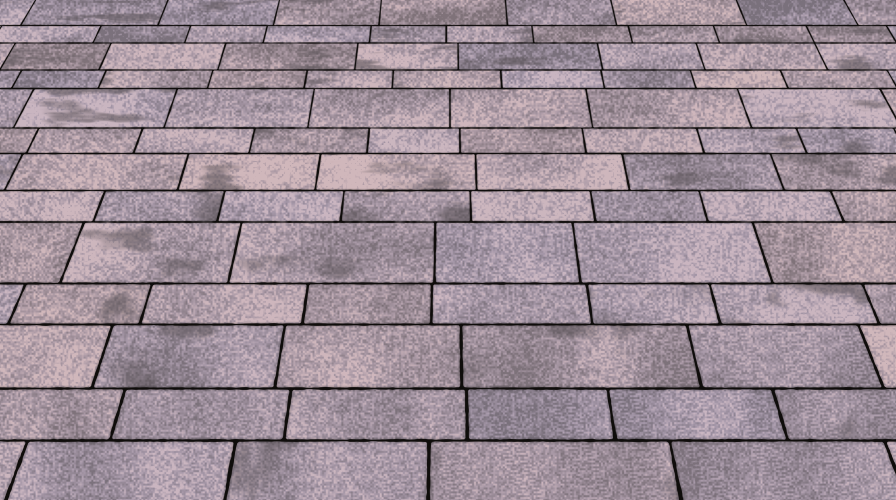
Give the GLSL for this texture, as a Shadertoy shader.

```glsl
const vec3 STONE_DARK  = vec3(0.57, 0.52, 0.56);
const vec3 STONE_MID   = vec3(0.66, 0.60, 0.65);
const vec3 STONE_LIGHT = vec3(0.77, 0.69, 0.72);
const vec3 SOOT        = vec3(0.36, 0.33, 0.35);
const vec3 JOINT       = vec3(0.06, 0.05, 0.045);

const float HORIZON      = 1.4;     // vanishing point height above the top edge
const float JOINT_HALF   = 0.0027;  // half joint width at the bottom edge
const float JOINT_WOBBLE = 0.0032;
const float CORNER       = 0.005;
const float LENGTH_VARY  = 0.24;    // share of the pitch by which joints stray
const float STONE_VARY   = 1.5;
const float BLOTCH_VARY  = 3.6;
const float GRAIN_VARY   = 2.7;
const float GRAIN_FREQ   = 260.0;

// Courses from the top down: edges, mean stone length and first joint
const int COURSES = 13;
const float EDGE[14] = float[](-0.02, 0.051, 0.086, 0.140, 0.177, 0.256, 0.307,
                               0.381, 0.444, 0.567, 0.649, 0.777, 0.881, 1.03);
const float PITCH[13] = float[](0.231, 0.180, 0.237, 0.192, 0.284, 0.221, 0.302,
                                0.247, 0.344, 0.287, 0.392, 0.323, 0.450);
const float START[13] = float[](0.085, 0.0, -0.005, 0.035, 0.065, 0.056, 0.060,
                                -0.070, 0.154, 0.005, 0.174, -0.063, -0.024);

float hash(vec2 p) {
    return fract(sin(dot(p, vec2(127.1, 311.7))) * 43758.5);
}

float noise(vec2 p) {
    vec2 i = floor(p), f = fract(p);
    f = f * f * (3.0 - 2.0 * f);
    return mix(mix(hash(i), hash(i + vec2(1, 0)), f.x),
               mix(hash(i + vec2(0, 1)), hash(i + vec2(1, 1)), f.x), f.y);
}

float fbm(vec2 p) {
    float sum = 0.0, amp = 0.5;
    for (int i = 0; i < 4; i++) {
        sum += amp * noise(p);
        p = p * 2.03 + 17.3;
        amp *= 0.5;
    }
    return sum / 0.9375;
}

// Position of the joint on the left of a stone
float jointX(float column, int row) {
    float stray = (hash(vec2(column, float(row) + 3.0)) - 0.5) * LENGTH_VARY;
    return START[row] + PITCH[row] * (column + stray);
}

float roundedBox(vec2 p, vec2 halfSize, float radius) {
    vec2 q = abs(p) - halfSize + radius;
    return length(max(q, 0.0)) + min(max(q.x, q.y), 0.0) - radius;
}

void mainImage(out vec4 fragColor, in vec2 fragCoord) {
    float pixel = 1.0 / iResolution.y;
    vec2 p = fragCoord * pixel;
    p.y = 1.0 - p.y;
    float nearness = (p.y + HORIZON) / (1.0 + HORIZON);
    nearness *= nearness;

    // Find the course
    int row = 0;
    for (int i = 1; i < COURSES; i++) if (p.y > EDGE[i]) row = i;
    float top = EDGE[row], bottom = EDGE[row + 1];
    float middle = 0.5 * (top + bottom);

    // Straighten the converging joints, then find the stone
    float axis = 0.5 * iResolution.x * pixel;
    float x = axis + (p.x - axis) * (middle + HORIZON) / (p.y + HORIZON);
    float column = floor((x - START[row]) / PITCH[row]);
    if (x < jointX(column, row)) column -= 1.0;
    else if (x > jointX(column + 1.0, row)) column += 1.0;
    float left = jointX(column, row), right = jointX(column + 1.0, row);
    vec2 id = vec2(column, float(row));

    // Stone outline with chipped edges
    vec2 halfSize = 0.5 * vec2(right - left, bottom - top);
    halfSize -= JOINT_HALF * nearness * vec2(1.35, 1.0);
    float d = roundedBox(vec2(x - 0.5 * (left + right), p.y - middle),
                         halfSize, CORNER * nearness);
    float chips = 0.6 * noise(p * 55.0) + 0.4 * noise(p * 140.0) - 0.5;
    d += chips * JOINT_WOBBLE * nearness;
    float stone = smoothstep(0.7 * pixel, -0.7 * pixel, d);

    // Tone of the stone: -1 dark, 0 middle, 1 light
    vec2 local = vec2(p.x, p.y * 1.5 / nearness) + id * 7.31;
    float tone = (hash(id + 41.7) - 0.5) * STONE_VARY;
    tone += (fbm(local * 6.0) - 0.5) * BLOTCH_VARY;
    tone += (noise(p * GRAIN_FREQ) - 0.5) * GRAIN_VARY;
    tone += (noise(p * GRAIN_FREQ * 0.45 + 9.0) - 0.5) * 0.7;
    tone -= 0.45 * smoothstep(0.3, 0.0, p.y);
    tone = clamp(tone + 0.1, -1.9, 1.3);
    vec3 color = mix(STONE_MID, tone > 0.0 ? STONE_LIGHT : STONE_DARK, abs(tone));

    // Warm and cool stones, soot stains, worn rims
    color *= mix(vec3(0.98, 0.99, 1.02), vec3(1.02, 1.0, 0.985), hash(id + 5.2));
    float stain = smoothstep(0.56, 0.78, fbm(local * vec2(8.0, 14.0) + 31.0));
    color = mix(color, SOOT, 0.6 * stain * step(0.5, hash(id + 73.1)));
    color *= 1.0 - 0.16 * smoothstep(-0.007 * nearness, 0.0, d);

    fragColor = vec4(mix(JOINT, color, stone), 1.0);
}
```
